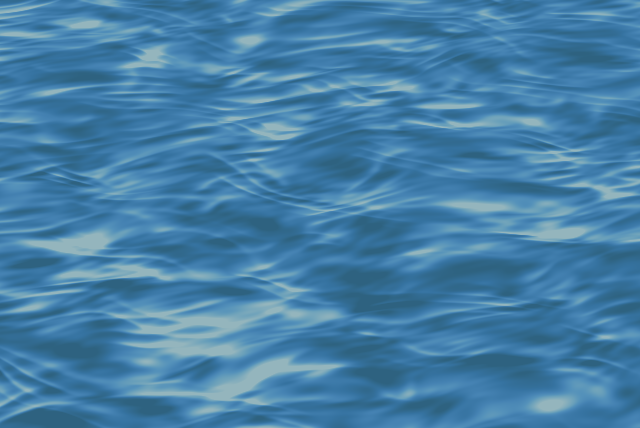
A WebGL 2 fragment shader for this texture:

```glsl
#version 300 es
precision highp float;

uniform vec2 u_resolution;
out vec4 fragColor;

float hash(ivec2 cell, uint seed) {
    uvec2 c = uvec2(cell + 4096);
    uint h = c.x * 1597334673u ^ c.y * 3812015801u ^ seed * 2654435769u;
    h = (h ^ (h >> 16)) * 2246822519u;
    h = (h ^ (h >> 13)) * 3266489917u;
    return float((h ^ (h >> 16)) >> 8) / 16777216.0;
}

float slope(ivec2 cell, vec2 offset, uint seed) {
    float angle = 6.28319 * hash(cell, seed);
    return dot(vec2(cos(angle), sin(angle)), offset);
}

// Gradient noise scaled to roughly unit variance
float noise(vec2 p, uint seed) {
    ivec2 i = ivec2(floor(p));
    vec2 f = fract(p);
    vec2 w = f * f * f * (f * (f * 6.0 - 15.0) + 10.0);
    float low = mix(slope(i, f, seed),
                    slope(i + ivec2(1, 0), f - vec2(1, 0), seed), w.x);
    float high = mix(slope(i + ivec2(0, 1), f - vec2(0, 1), seed),
                     slope(i + ivec2(1, 1), f - vec2(1, 1), seed), w.x);
    return 4.6 * mix(low, high, w.y);
}

vec2 turn(vec2 p, float tilt) {
    float c = cos(tilt), s = sin(tilt);
    return vec2(c * p.x + s * p.y, c * p.y - s * p.x);
}

// Stretched noise whose long axis is tilted
float waves(vec2 p, float tilt, vec2 frequency, uint seed) {
    return noise(turn(p, tilt) * frequency, seed);
}

// Wandering lines of steep crests that swell and fade along their length
float crests(vec2 p, float tilt, vec2 frequency, uint seed) {
    vec2 along = turn(p, tilt) * frequency;
    float phase = 6.28319 * (along.y + 0.55 * noise(along * vec2(0.6, 0.36), seed));
    float profile = 0.5 + 0.5 * cos(phase + 0.5 * cos(phase));
    float strength = smoothstep(-0.7, 1.5, noise(along * vec2(1.0, 0.6), seed + 20u));
    return (profile * profile * strength - 0.15) / 0.23;
}

vec3 blend(vec3 below, vec3 above, float from, float to, float tone) {
    return mix(below, above, clamp((tone - from) / (to - from), 0.0, 1.0));
}

vec3 waterColor(float tone) {
    vec3 c = vec3(0.18, 0.385, 0.50);
    c = blend(c, vec3(0.21, 0.45, 0.63), -1.50, -0.60, tone);
    c = blend(c, vec3(0.27, 0.51, 0.70), -0.60, 0.05, tone);
    c = blend(c, vec3(0.33, 0.57, 0.73), 0.05, 0.63, tone);
    c = blend(c, vec3(0.42, 0.63, 0.73), 0.63, 1.12, tone);
    c = blend(c, vec3(0.58, 0.71, 0.74), 1.12, 2.10, tone);
    return c;
}

float waterTone(vec2 p, float height) {
    // Long tilted swell, bent so that its crests wander
    vec2 bend = vec2(noise(p * 2.3, 1u), noise(p * vec2(2.0, 3.6), 2u));
    vec2 q = p + bend * vec2(0.025, 0.012);
    float swell = 0.6 * crests(q, 0.30, vec2(1.0, 3.6), 3u)
                + 0.75 * waves(q, 0.08, vec2(2.6, 9.0), 4u);

    // Chop rides on the swell
    q.y += 0.006 * swell;
    float chop = crests(q, 0.22, vec2(2.2, 7.5), 5u);
    float cross = waves(q, -0.12, vec2(4.0, 17.0), 6u);

    // Ripples ride on the chop
    q += vec2(0.005, 0.003) * vec2(cross, chop);
    float ripple = crests(q, 0.17, vec2(4.5, 16.0), 7u);
    float counter = crests(q, -0.15, vec2(5.0, 19.0), 8u);
    float fine = waves(q, 0.26, vec2(12.0, 50.0), 9u);
    float texture = waves(q, 0.08, vec2(7.0, 30.0), 10u);

    // Ripples gather on raised water and fade in the troughs
    float gather = mix(0.5, 1.25, smoothstep(-1.2, 1.0, swell + 0.3 * chop));
    float detail = 0.45 * ripple + 0.30 * counter + 0.25 * fine + 0.22 * texture;
    float body = 0.38 * swell + 0.40 * chop + 0.28 * cross;
    return 1.1 * (body + gather * detail) + 0.5 * (height - 0.5);
}

void main() {
    vec2 p = gl_FragCoord.xy / u_resolution.y;
    float height = p.y;
    float middle = 0.5 * u_resolution.x / u_resolution.y;

    // Waves shrink toward the far edge
    vec2 surface = vec2((p.x - middle) * (1.0 + 0.3 * height),
                        height * (1.0 + 0.5 * height));
    fragColor = vec4(waterColor(waterTone(surface, height)), 1.0);
}
```
